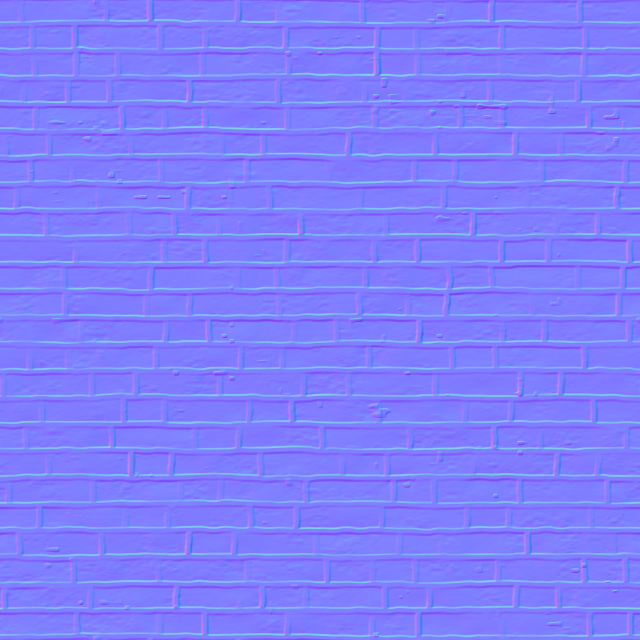
Reproduce this texture map procedurally as a WebGL 2 fragment shader.

```glsl
#version 300 es
precision highp float;

uniform vec2 u_resolution;
out vec4 fragColor;

// Layout: each row holds six whole bricks and three halves
const float ROWS = 24.0;
const float HALF_UNITS = 15.0;
const int BRICKS_PER_ROW = 9;
const float ROW_SHIFT = 0.09;
const float JOINT_JITTER = 0.16;

// Relief, in canvas units
const float MORTAR_HALF = 0.0020;
const float BEVEL_BOTTOM = 0.0036;
const float BEVEL_TOP = 0.0050;
const float BEVEL_SIDE = 0.0046;
const float BRICK_DEPTH = 0.00115;
const float EDGE_WOBBLE = 0.0024;
const float ROW_WAVE = 0.0034;
const float WRINKLE_DEPTH = 0.00034;
const float GRAIN_DEPTH = 0.00012;
const float CHIP_DEPTH = 0.0011;
const float LEAN = -0.016;
const vec2 TILT = vec2(0.010, 0.045);
const float SAMPLE_STEP = 0.0008;

float hash(vec2 p) {
    vec3 q = fract(vec3(p.xyx) * vec3(0.1031, 0.1030, 0.0973));
    q += dot(q, q.yzx + 33.33);
    return fract((q.x + q.y) * q.z);
}

// Smooth value noise that tiles across the canvas
float noise(vec2 uv, vec2 cells, float seed) {
    vec2 p = uv * cells;
    vec2 i = floor(p);
    vec2 f = p - i;
    f = f * f * f * (f * (f * 6.0 - 15.0) + 10.0);
    vec2 a = mod(i, cells) + seed;
    vec2 b = mod(i + 1.0, cells) + seed;
    return mix(mix(hash(a), hash(vec2(b.x, a.y)), f.x),
               mix(hash(vec2(a.x, b.y)), hash(b), f.x), f.y);
}

float bevel(float edgeDistance, float width) {
    return smoothstep(MORTAR_HALF, MORTAR_HALF + width, edgeDistance);
}

float jointStrength(float row, int joint) {
    float r = hash(vec2(row + 71.0, float(joint % BRICKS_PER_ROW) + 13.0));
    return mix(0.25, 1.15, r);
}

float wallHeight(vec2 uv) {
    // Uneven courses and ragged edges
    vec2 p = uv;
    p.y += ROW_WAVE * (noise(uv, vec2(9.0, 24.0), 5.0) - 0.5);
    p.x += EDGE_WOBBLE * (noise(uv, vec2(30.0, 64.0), 17.0) - 0.5);
    p.y += EDGE_WOBBLE * (noise(uv, vec2(48.0, 40.0), 29.0) - 0.5);

    float course = p.y * ROWS - ROW_SHIFT;
    float row = mod(floor(course), ROWS);
    float y = fract(course) / ROWS;
    float shift = hash(vec2(row, 3.0)) * HALF_UNITS;
    float x = mod(p.x * HALF_UNITS - shift, HALF_UNITS);

    // Walk along the row to the brick that contains x
    float left = 0.0, right = 0.0, nominal = 0.0;
    int brick = 0;
    for (int i = 0; i < BRICKS_PER_ROW; i++) {
        int group = i / 3;
        int halfSlot = int(hash(vec2(row + 31.0, float(group) + 7.0)) * 3.0);
        nominal += (i - group * 3 == halfSlot) ? 1.0 : 2.0;
        float jitter = hash(vec2(row + 11.0, float(i) + 41.0)) - 0.5;
        right = nominal + (i < BRICKS_PER_ROW - 1 ? JOINT_JITTER * jitter : 0.0);
        brick = i;
        if (x < right) break;
        left = right;
    }

    // Bevelled brick with joints of varying depth
    vec2 id = vec2(row, float(brick));
    float inset = 0.0012 * hash(id + 83.0);
    float sideL = bevel((x - left) / HALF_UNITS, BEVEL_SIDE);
    float sideR = bevel((right - x) / HALF_UNITS, BEVEL_SIDE);
    float ends = bevel(y - inset, BEVEL_BOTTOM) * bevel(1.0 / ROWS - y, BEVEL_TOP);
    float face = ends * mix(1.0, sideL, jointStrength(row, brick))
                      * mix(1.0, sideR, jointStrength(row, brick + 1));
    float mask = ends * sideL * sideR;
    float h = BRICK_DEPTH * face * (0.5 + noise(uv, vec2(24.0, 36.0), 43.0));

    // Each brick sits at its own slight angle
    vec2 local = vec2((x - 0.5 * (left + right)) / HALF_UNITS, y - 0.5 / ROWS);
    vec2 tilt = TILT * (vec2(hash(id + 97.0), hash(id + 131.0)) - 0.5);
    h += mask * dot(local, tilt + vec2(0.0, LEAN));

    // Patchy wrinkles, fine grain and chips
    float patches = smoothstep(0.42, 0.85, noise(uv, vec2(26.0, 44.0), 59.0));
    float wrinkles = noise(uv, vec2(75.0, 150.0), 67.0) - 0.5;
    wrinkles += 0.5 * (noise(uv, vec2(150.0, 260.0), 79.0) - 0.5);
    float grain = noise(uv, vec2(110.0, 190.0), 101.0) - 0.5;
    float chips = smoothstep(0.74, 0.95, noise(uv, vec2(80.0, 120.0), 113.0));
    chips *= smoothstep(0.78, 0.93, noise(uv, vec2(22.0, 36.0), 127.0));
    h += WRINKLE_DEPTH * wrinkles * (0.12 + 1.5 * patches) * (0.3 + 0.7 * mask);
    return h + GRAIN_DEPTH * grain - CHIP_DEPTH * chips;
}

void main() {
    vec2 uv = gl_FragCoord.xy / u_resolution;
    vec2 e = vec2(SAMPLE_STEP, 0.0);
    vec2 slope = vec2(wallHeight(uv + e.xy) - wallHeight(uv - e.xy),
                      wallHeight(uv + e.yx) - wallHeight(uv - e.yx)) / (2.0 * SAMPLE_STEP);
    // Tangent-space normal with green pointing down
    vec3 normal = normalize(vec3(-slope.x, slope.y, 1.0));
    fragColor = vec4(normal * 0.5 + 0.5, 1.0);
}
```
